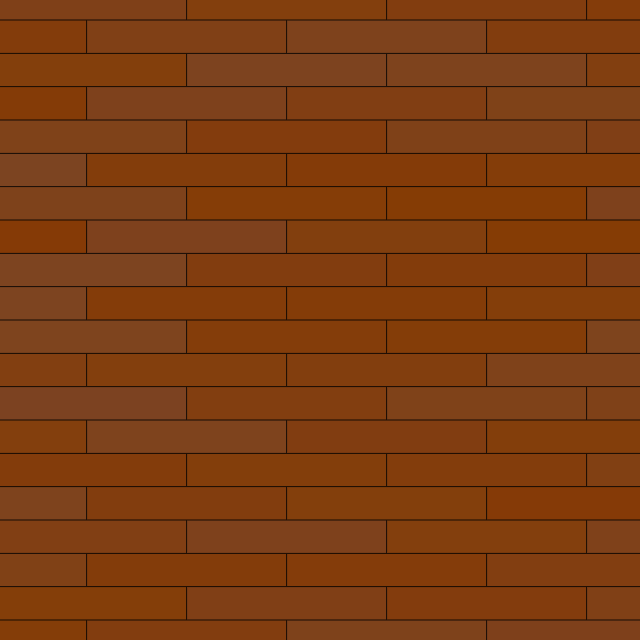
Write a Shadertoy shader that draws this pattern.

```glsl
// Draws a floor of long brown planks in half-offset rows with thin dark seams.

const vec2 PLANK_SIZE = vec2(0.3125, 0.3125 / 6.0); // 3.2 across, 19.2 down
const vec2 FLOOR_ORIGIN = vec2(7.0 / 24.0, 1.0 / 32.0);
const float SEAM_WIDTH = 1.0 / 768.0;

const vec3 RICH_BROWN = vec3(0.522, 0.233, 0.020);
const vec3 DULL_BROWN = vec3(0.488, 0.264, 0.130);
const vec3 SEAM_COLOR = vec3(0.0);
const float HUE_JITTER = 0.012;

// Integer hash: two independent values in 0..1 per cell
vec2 hash22(vec2 cell) {
    uvec2 q = uvec2(ivec2(cell) + 1024);
    q = q * 1664525u + 1013904223u;
    q.x += q.y * 1664525u;
    q.y += q.x * 1664525u;
    q ^= q >> 16u;
    q.x += q.y * 1664525u;
    q.y += q.x * 1664525u;
    q ^= q >> 16u;
    return vec2(q >> 8u) / 16777216.0;
}

// Plank coordinates, with every odd row shifted by half a plank
vec2 plankCoords(vec2 p, vec2 size, vec2 origin) {
    vec2 grid = (p - origin) / size;
    grid.x += 0.5 * mod(floor(grid.y), 2.0);
    return grid;
}

// Distance to the nearest seam along each axis
vec2 seamDistance(vec2 grid, vec2 size) {
    return abs(fract(grid + 0.5) - 0.5) * size;
}

// Share of a pixel covered by a line of the given width
float lineCoverage(float dist, float width, float pixel) {
    float edge = (0.5 * (width + pixel) - dist) / pixel;
    return clamp(edge, 0.0, min(1.0, width / pixel));
}

// Flat wood tone with varying saturation and a slight hue shift
vec3 plankColor(vec2 cell) {
    vec2 rnd = hash22(cell);
    vec3 color = mix(RICH_BROWN, DULL_BROWN, rnd.x);
    color.g += HUE_JITTER * (rnd.y - 0.5);
    return color;
}

void mainImage(out vec4 fragColor, in vec2 fragCoord) {
    float pixel = 1.0 / iResolution.y;
    vec2 grid = plankCoords(fragCoord * pixel, PLANK_SIZE, FLOOR_ORIGIN);

    vec2 dist = seamDistance(grid, PLANK_SIZE);
    float seam = max(lineCoverage(dist.x, SEAM_WIDTH, pixel),
                     lineCoverage(dist.y, SEAM_WIDTH, pixel));

    vec3 color = mix(plankColor(floor(grid)), SEAM_COLOR, seam);
    fragColor = vec4(color, 1.0);
}
```
